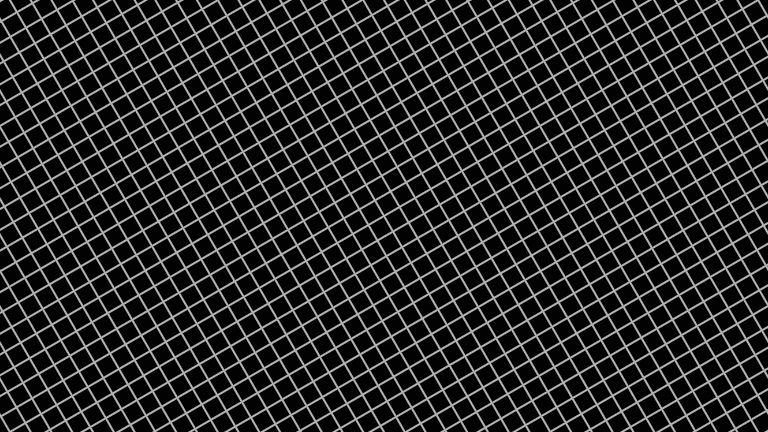
This pattern is drawn by a Shadertoy shader. Its source:

```glsl
const float CELLS_PER_HEIGHT = 24.0;
const float TILT = radians(30.0);
const float LINE_WIDTH = 0.114;           // fraction of a cell
const vec3 BACKGROUND = vec3(0.006);
const vec3 LINE_COLOR = vec3(0.702);

vec2 rotate(vec2 p, float angle) {
    float c = cos(angle), s = sin(angle);
    return vec2(c * p.x + s * p.y, c * p.y - s * p.x);
}

// Distance to the nearest line of a unit square grid
float gridDistance(vec2 p) {
    vec2 d = abs(p - round(p));
    return min(d.x, d.y);
}

void mainImage(out vec4 fragColor, in vec2 fragCoord) {
    // Tilted cell coordinates around the canvas centre
    vec2 centred = (fragCoord - 0.5 * iResolution.xy) / iResolution.y;
    vec2 cell = rotate(centred, TILT) * CELLS_PER_HEIGHT;

    // Line coverage with a one-pixel soft edge
    float pixel = CELLS_PER_HEIGHT / iResolution.y;
    float edge = gridDistance(cell) - 0.5 * LINE_WIDTH;
    float coverage = clamp(0.5 - edge / pixel, 0.0, 1.0);

    fragColor = vec4(mix(BACKGROUND, LINE_COLOR, coverage), 1.0);
}
```
